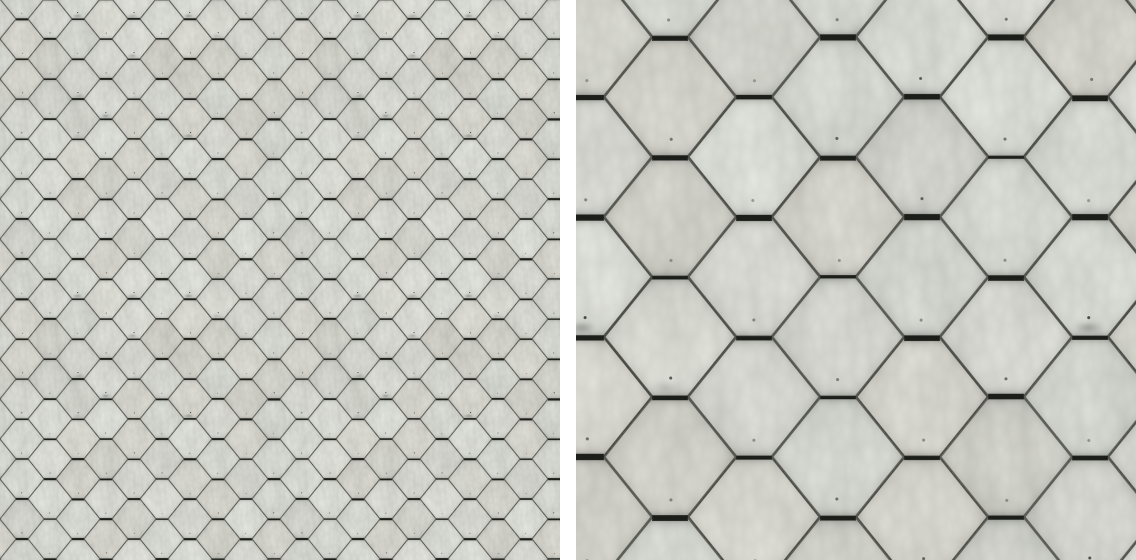
Left: the whole. Right: its middle third, enlarged.
Reproduce this texture procedurally as a Shadertoy shader.

```glsl
#define GRID vec2(10.0, 14.0)
#define VARIETY vec2(5.0, 7.0)
#define ORIGIN vec2(0.393, 0.026)
#define LIP_HALF_WIDTH 0.0106
#define LIP_THICKNESS 0.0014
#define SEAM_HALF_WIDTH 0.0008
#define NAIL_HEIGHT 0.0105
#define TONE_SPREAD 0.045
#define PALE vec3(0.825, 0.835, 0.808)
#define WARM vec3(0.805, 0.802, 0.770)
#define SEAM vec3(0.29, 0.29, 0.27)
#define SHADOW vec3(0.11, 0.12, 0.10)

vec3 hash3(vec3 p) {
    p = fract(p * vec3(0.1031, 0.1030, 0.0973));
    p += dot(p, p.yxz + 33.33);
    return fract((p.xxy + p.yxx) * p.zyx);
}

// Random values of a tile; they wrap with the canvas
vec3 tileHash(vec2 id, float layer) {
    return hash3(vec3(mod(id, VARIETY) + 3.0, 17.0 + 23.0 * layer));
}

// Wrapping cellular noise: distance to the nearest scattered point
float cellular(vec2 uv, vec2 count) {
    vec2 p = uv * count, cell = floor(p);
    float nearest = 2.0;
    for (int y = -1; y <= 1; y++)
        for (int x = -1; x <= 1; x++) {
            vec2 id = cell + vec2(x, y);
            vec2 point = hash3(vec3(mod(id, 0.5 * count), count.x)).xy;
            nearest = min(nearest, length(id + point - p));
        }
    return nearest;
}

// Signed distance to a flat-topped hexagon that fills the staggered grid
float hexagon(vec2 p) {
    float halfHeight = 0.5 / GRID.y;
    float halfWidth = 0.5 / GRID.x - LIP_HALF_WIDTH;
    vec2 normal = normalize(vec2(halfHeight, halfWidth - LIP_HALF_WIDTH));
    p = abs(p);
    return max(p.y - halfHeight, dot(p - vec2(halfWidth, 0.0), normal));
}

float box(vec2 p, vec2 halfSize) {
    vec2 q = abs(p) - halfSize;
    return length(max(q, 0.0)) + min(max(q.x, q.y), 0.0);
}

float cover(float d, float blur) {
    return 1.0 - smoothstep(-blur, blur, d);
}

void mainImage(out vec4 fragColor, in vec2 fragCoord) {
    vec2 uv = fragCoord / iResolution.xy;
    float blur = 0.7 / iResolution.y;
    float tileDist = 1.0, lip = 0.0, lipGlow = 0.0;
    vec2 local = vec2(0.0);
    vec3 rnd = vec3(0.0);

    // Two staggered layers: find the tile here and the lips nearby
    for (int i = 0; i < 2; i++) {
        float layer = float(i);
        vec2 q = uv * GRID - ORIGIN - 0.5 * layer;
        vec2 id = round(q), p = (q - id) / GRID;
        float d = hexagon(p);
        if (d < tileDist) {
            tileDist = d;
            local = p;
            rnd = tileHash(id, layer);
        }
        q.y += 0.5;
        id = round(q);
        vec3 r = tileHash(id, layer + 2.0);
        float thickness = LIP_THICKNESS * mix(0.55, 1.35, r.x);
        p = (q - id) / GRID + vec2(0.0, 0.0012 * (r.y - 0.2));
        d = box(p, vec2(LIP_HALF_WIDTH, thickness));
        lip = max(lip, cover(d, blur));
        lipGlow = max(lipGlow, exp(-max(d, 0.0) / 0.0022));
    }

    // Tile tone, mottling and faint upright streaks
    vec3 color = mix(PALE, WARM, rnd.y * rnd.y);
    float wear = 0.050 * (0.5 - cellular(uv, vec2(30.0, 22.0)));
    wear += 0.035 * (0.5 - cellular(uv, vec2(150.0, 90.0)));
    float phase = 6.2832 * rnd.z;
    wear += 0.007 * sin(local.x * 190.0 + 2.0 * sin(local.y * 60.0 + phase) + phase);
    wear += 0.005 * sin(local.x * 520.0 + local.y * 70.0 + 3.0 * phase);
    color += TONE_SPREAD * (rnd.x - 0.5) + wear;

    // Soft darkening along the borders and under the lips
    float edge = max(-tileDist, 0.0);
    color *= 1.0 - 0.10 * exp(-edge / 0.0025) - 0.16 * lipGlow;

    // Nail and an occasional stain close to the lower edge
    vec2 foot = local + vec2(0.0, 0.5 / GRID.y - NAIL_HEIGHT);
    vec2 nail = foot - 0.002 * (rnd.yz - 0.5);
    color *= 1.0 - mix(0.25, 0.65, rnd.z) * cover(length(nail) - 0.0009, blur);
    vec2 stain = (foot + vec2(0.008 * (rnd.x - 0.5), 0.005)) / vec2(0.006, 0.003);
    color *= 1.0 - 0.22 * smoothstep(0.75, 1.0, rnd.z) * exp(-dot(stain, stain));

    // Thin seams, then the dark lips
    float seam = cover(edge - SEAM_HALF_WIDTH, blur);
    color = mix(color, SEAM, seam * mix(0.80, 1.0, rnd.x));
    color = mix(color, SHADOW, lip);
    fragColor = vec4(clamp(color, 0.0, 1.0), 1.0);
}
```
